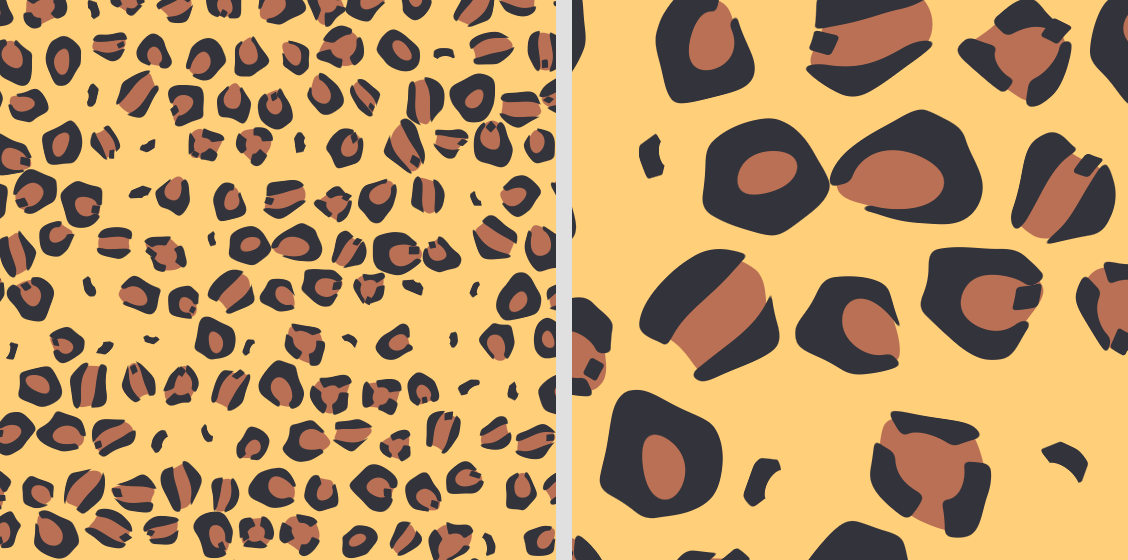
Left, the full canvas; right, a detail of the centre.
Give the GLSL for this pattern, as a Shadertoy shader.

```glsl
// Leopard print: dark broken rosettes with brown cores on a warm yellow ground.
// A staggered, jittered lattice is relaxed so spots keep apart; each spot is a
// rounded random polygon, hollowed by an oval core and cut open by wedge gaps.

const float TAU = 6.2831853;
const float CELLS = 11.6;        // lattice rows per canvas height
const float SPECK_SHARE = 0.17;  // share of cells holding a small solid speck

vec2 hash(vec2 p) {
    vec3 q = fract((p.xyx + 57.0) * vec3(0.1031, 0.1030, 0.0973));
    q += dot(q, q.yzx + 33.33);
    return fract((q.xx + q.yz) * q.zy);
}

float smoothMax(float a, float b, float k) {
    float h = max(k - abs(a - b), 0.0) / k;
    return max(a, b) + h * h * k * 0.25;
}

mat2 rotation(float a) {
    return mat2(cos(a), -sin(a), sin(a), cos(a));
}

bool isSpeck(vec2 id) {
    return hash(id + 11.3).x < SPECK_SHARE;
}

float spotRadius(vec2 id) {
    float size = hash(id + 11.3).y;
    return isSpeck(id) ? mix(0.11, 0.18, size) : mix(0.33, 0.475, size);
}

vec2 looseCentre(vec2 id) {
    vec2 stagger = vec2(0.25 + 0.5 * mod(id.y, 2.0), 0.5);
    return id + stagger + 0.38 * (hash(id) - 0.5);
}

// Push a centre away from neighbours that come too close
vec2 spotCentre(vec2 id) {
    vec2 c = looseCentre(id), push = vec2(0.0);
    for (int j = -1; j <= 1; j++)
    for (int i = -1; i <= 1; i++) {
        if (i == 0 && j == 0) continue;
        vec2 other = id + vec2(i, j);
        vec2 away = c - looseCentre(other);
        float overlap = spotRadius(id) + spotRadius(other) + 0.1 - length(away);
        push += 0.5 * max(overlap, 0.0) * normalize(away);
    }
    return c + clamp(push, -0.2, 0.2);
}

// Unit disc trimmed by five random, softly joined planes
float silhouette(vec2 q, vec2 id, float softness) {
    float d = length(q) - 1.08;
    for (int k = 0; k < 5; k++) {
        vec2 h = hash(id + 7.7 * float(k + 1));
        float a = (float(k) + 0.7 * h.x) * TAU / 5.0;
        d = smoothMax(d, dot(q, vec2(cos(a), sin(a))) - 0.78 - 0.28 * h.y, softness);
    }
    return d;
}

// Returns signed distances: x = brown core, y = dark marking
vec2 spot(vec2 q, vec2 id) {
    vec2 kind = hash(id + 23.1), shape = hash(id + 31.7), extra = hash(id + 43.9);

    if (isSpeck(id)) {
        q *= vec2(0.72, 1.3);
        float body = silhouette(q, id, 0.08);
        float bite = length(q - vec2(0.4 * shape.x, -1.1)) - 0.3 - 0.6 * shape.y;
        return vec2(1.0, max(body, -bite));
    }

    // Closed rings, one-sided horseshoes, paired brackets, three patches
    float gaps = kind.x < 0.12 ? 0.0 : kind.x < 0.52 ? 1.0 : kind.x < 0.82 ? 2.0 : 3.0;
    float stretch = gaps == 2.0 ? 1.12 : 1.0 + 0.1 * shape.x;
    q *= vec2(1.0 / stretch, stretch);
    q += 0.08 * sin(vec2(3.3, 2.9) * q.yx + TAU * shape);
    float outer = silhouette(q, id, 0.16);

    // Oval core, shifted toward the opening
    vec2 v = q - vec2(gaps == 1.0 ? 0.22 : 0.06, 0.16 * (shape.y - 0.5));
    vec2 oval = gaps == 2.0 ? vec2(1.1, 0.4)
              : gaps == 0.0 ? vec2(0.48, 0.34)
              : vec2(0.52, 0.46);
    oval *= 0.9 + 0.25 * shape.x;
    float core = (length(v / oval) - 1.0) * oval.y;
    float dark = smoothMax(outer, -core, 0.07);

    // Straight-sided openings repeated around the core
    if (gaps > 0.0) {
        float sector = TAU / gaps;
        float a = mod(atan(v.y, v.x) + 0.5 * sector, sector) - 0.5 * sector;
        float halfWidth = gaps == 1.0 ? mix(0.25, 0.7, extra.x) : mix(0.2, 0.4, extra.x);
        float wedge = length(v) * sin(min(abs(a) - halfWidth, 0.25 * TAU));
        dark = smoothMax(dark, -wedge, 0.12);
    }

    // Some openings hold a loose dark chip
    if (gaps > 0.0 && extra.y < 0.42) {
        vec2 chip = rotation(TAU * shape.y) * (q - vec2(0.68, 0.2 * (shape.x - 0.5)));
        vec2 box = abs(chip) - vec2(0.13, 0.09 + 0.08 * shape.x);
        dark = min(dark, length(max(box, 0.0)) + min(max(box.x, box.y), 0.0) - 0.06);
    }
    return vec2(outer + 0.1, dark);
}

void mainImage(out vec4 fragColor, in vec2 fragCoord) {
    vec3 ground = vec3(1.0, 0.81, 0.48);
    vec3 brown = vec3(0.73, 0.44, 0.33);
    vec3 charcoal = vec3(0.2, 0.2, 0.23);

    vec2 p = fragCoord / iResolution.y * CELLS;
    float pixel = CELLS / iResolution.y;
    vec2 cover = vec2(0.0);

    for (int j = -1; j <= 1; j++)
    for (int i = -1; i <= 1; i++) {
        vec2 id = floor(p) + vec2(i, j);
        float r = spotRadius(id);
        vec2 q = rotation(TAU * hash(id + 3.9).x) * (p - spotCentre(id)) / r;
        if (dot(q, q) > 4.0) continue;
        vec2 d = spot(q, id) * r / pixel;
        cover = max(cover, clamp(0.5 - d, 0.0, 1.0));
    }

    vec3 color = mix(ground, brown, cover.x);
    fragColor = vec4(mix(color, charcoal, cover.y), 1.0);
}
```
